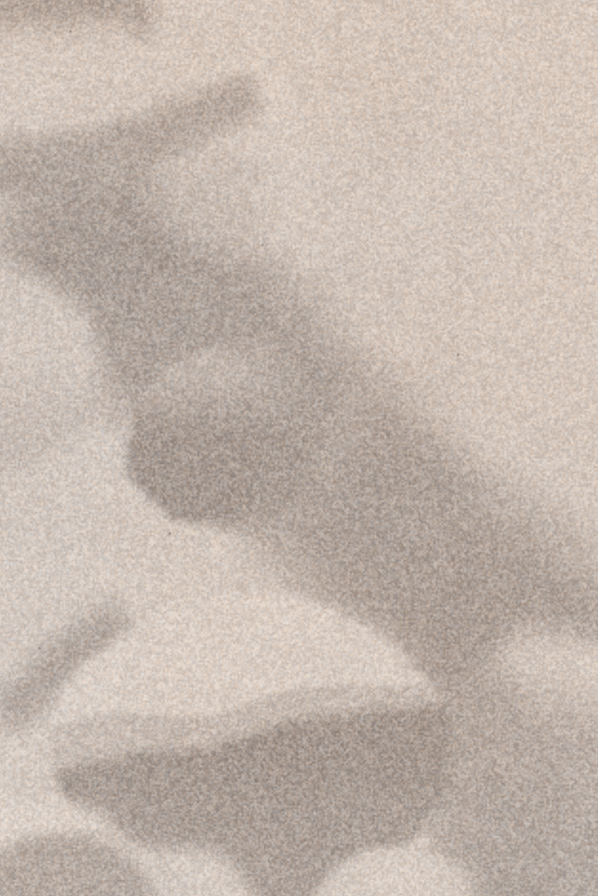
Write a WebGL 2 fragment shader that draws this texture.

```glsl
#version 300 es
precision highp float;
uniform vec2 u_resolution;
out vec4 fragColor;

float hash(vec2 p) {
  vec3 h = fract(vec3(p.xyx) * 0.1031);
  h += dot(h, h.yzx + 33.33);
  return fract((h.x + h.y) * h.z);
}

float noise(vec2 p) {
  vec2 i = floor(p), f = fract(p);
  f = f * f * (3.0 - 2.0 * f);
  return mix(mix(hash(i), hash(i + vec2(1, 0)), f.x),
             mix(hash(i + vec2(0, 1)), hash(i + vec2(1, 1)), f.x), f.y);
}

float fbm(vec2 p) {
  float sum = 0.0, amp = 0.5;
  for (int i = 0; i < 4; i++) {
    sum += amp * noise(p);
    p = mat2(0.8, 0.6, -0.6, 0.8) * p * 2.03 + 7.1;
    amp *= 0.5;
  }
  return sum;
}

// Coverage of a soft elliptical dune
float dune(vec2 p, vec2 centre, vec2 radii, float soft) {
  float d = (length((p - centre) / radii) - 1.0) * min(radii.x, radii.y);
  return 1.0 - smoothstep(-soft, soft, d);
}

// Coverage of a soft trough between two points
float trough(vec2 p, vec2 a, vec2 b, float radius, float soft) {
  vec2 ab = b - a;
  float along = clamp(dot(p - a, ab) / dot(ab, ab), 0.0, 1.0);
  return 1.0 - smoothstep(-soft, soft, length(p - a - ab * along) - radius);
}

// Brightness of the slopes, with p.y measured downwards
float slopes(vec2 p) {
  float t = 0.84;

  // Upper hollows and the long diagonal valley
  t = mix(t, 0.42, trough(p, vec2(-0.05, 0.0), vec2(0.15, 0.015), 0.025, 0.025));
  t = mix(t, 0.36, trough(p, vec2(0.12, 0.29), vec2(0.66, 0.79), 0.115, 0.055));
  t = mix(t, 0.42, trough(p, vec2(-0.05, 0.19), vec2(0.12, 0.18), 0.035, 0.018));
  t = mix(t, 0.45, trough(p, vec2(0.12, 0.18), vec2(0.27, 0.115), 0.028, 0.018));
  t = mix(t, 0.68, 0.8 * dune(p, vec2(0.25, 0.23), vec2(0.06), 0.03));
  t = mix(t, 0.60, 0.6 * trough(p, vec2(0.32, 0.56), vec2(0.4, 0.45), 0.015, 0.03));

  // Left slopes and the middle mound
  t = mix(t, 0.85, dune(p, vec2(0.09, 0.61), vec2(0.17, 0.13), 0.03));
  t = mix(t, mix(0.83, 0.66, smoothstep(0.36, 0.5, p.y)),
          dune(p, vec2(-0.02, 0.41), vec2(0.13, 0.12), 0.02));
  t = mix(t, mix(0.62, 0.26, smoothstep(0.4, 0.5, p.y)),
          dune(p, vec2(0.24, 0.495), vec2(0.105, 0.1), mix(0.008, 0.035, smoothstep(0.2, 0.32, p.x))));
  t = mix(t, 0.42, trough(p, vec2(0.02, 0.78), vec2(0.12, 0.71), 0.025, 0.025));

  // Right mounds
  t = mix(t, mix(0.86, 0.5, smoothstep(0.72, 0.84, p.y)),
          dune(p, vec2(0.63, 0.88), vec2(0.13, 0.18), 0.02));
  t = mix(t, 0.43, 0.8 * dune(p, vec2(0.55, 0.9), vec2(0.075, 0.16), 0.012));

  // Large mound: bright crest, pale step, shaded face
  float step1 = smoothstep(-0.006, 0.006, p.y - 0.8 + 0.13 * (p.x - 0.16));
  float step2 = smoothstep(-0.008, 0.014, p.y - 0.855 + 0.18 * (p.x - 0.08));
  float face = mix(mix(0.92, 0.69, step1), mix(0.25, 0.36, smoothstep(0.82, 0.98, p.y)), step2);
  t = mix(t, face, dune(p, vec2(0.285, 0.84), vec2(0.225, 0.168), 0.009));

  // Bright toes along the bottom
  t = mix(t, 0.86, dune(p, vec2(0.17, 1.01), vec2(0.12, 0.07), 0.012));
  t = mix(t, 0.86, dune(p, vec2(0.44, 1.01), vec2(0.08, 0.06), 0.01));
  t = mix(t, 0.92, dune(p, vec2(0.02, 0.95), vec2(0.12, 0.06), 0.012));
  return mix(t, 0.48, dune(p, vec2(0.06, 1.01), vec2(0.11, 0.08), 0.012));
}

void main() {
  vec2 p = gl_FragCoord.xy / u_resolution.y;
  p.y = 1.0 - p.y;

  // Wind-blown outlines and faint ripples
  vec2 warp = vec2(fbm(p * 9.0), fbm(p * 9.0 + 31.0)) - 0.47;
  float tone = slopes(p + 0.04 * warp);
  tone += 0.14 * (fbm(p * 7.0 + 3.0) - 0.47);
  tone += 0.07 * (fbm(vec2(p.x * 9.0 + p.y * 4.0, p.y * 45.0 - p.x * 12.0)) - 0.47);

  // Sand grains, stronger in the shade
  float grain = noise(p * 470.0) + noise(mat2(0.8, 0.6, -0.6, 0.8) * p * 330.0) - 1.0;
  tone += grain * mix(0.44, 0.26, clamp(tone, 0.0, 1.0));

  // Sparse dark crumbs
  vec2 cell = floor(p * 9.0);
  vec2 spot = 0.2 + 0.6 * vec2(hash(cell + 5.0), hash(cell + 17.0));
  float crumb = 1.0 - smoothstep(0.008, 0.02, length(fract(p * 9.0) - spot));
  tone -= 0.45 * crumb * step(0.88, hash(cell + 43.0));

  // Warm and cool tints
  vec3 colour = mix(vec3(0.58, 0.525, 0.49), vec3(0.875, 0.825, 0.785), tone);
  float warmth = 0.05 * (noise(p * 390.0 + 90.0) - 0.5) + 0.03 * (fbm(p * 4.0 + 12.0) - 0.47);
  warmth += 0.012 * (smoothstep(0.1, 0.5, p.x - p.y + 0.3) - 0.5);
  colour += warmth * vec3(0.6, -0.1, -0.7);
  fragColor = vec4(clamp(colour, 0.0, 1.0), 1.0);
}
```
